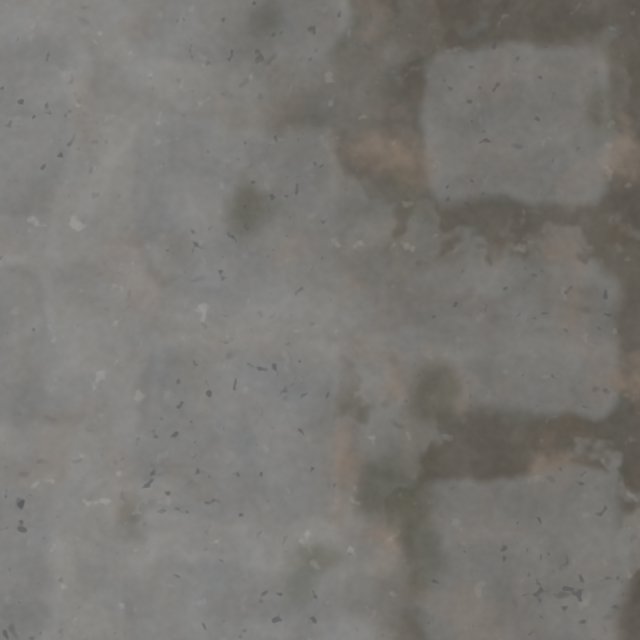
Reproduce this texture procedurally as a Shadertoy shader.

```glsl
const vec3 PLASTER = vec3(0.525, 0.52, 0.51);
const vec3 STONE_LIT = vec3(0.500, 0.499, 0.492);
const vec3 STONE_DIM = vec3(0.460, 0.453, 0.440);
const vec3 JOINT = vec3(0.375, 0.358, 0.328);
const vec3 WARM_STAIN = vec3(0.530, 0.475, 0.430);
const vec3 MOSS = vec3(0.350, 0.345, 0.295);
const vec3 PIT = vec3(0.300, 0.303, 0.318);

vec2 hash2(vec2 cell) {
    vec3 v = fract(cell.xyx * vec3(0.1031, 0.1030, 0.0973));
    v += dot(v, v.yzx + 33.33);
    return fract((v.xx + v.yz) * v.zy);
}

float cornerSlope(vec2 cell, vec2 corner, vec2 f) {
    float angle = 6.2832 * hash2(cell + corner).x;
    return dot(vec2(cos(angle), sin(angle)), f - corner);
}

float gradientNoise(vec2 p) {
    vec2 cell = floor(p), f = p - cell;
    vec2 u = f * f * f * (f * (f * 6.0 - 15.0) + 10.0);
    float low = mix(cornerSlope(cell, vec2(0, 0), f), cornerSlope(cell, vec2(1, 0), f), u.x);
    float high = mix(cornerSlope(cell, vec2(0, 1), f), cornerSlope(cell, vec2(1, 1), f), u.x);
    return mix(low, high, u.y);
}

float fbm(vec2 p, int octaves) {
    float sum = 0.0, amplitude = 1.0;
    for (int i = 0; i < octaves; i++) {
        sum += amplitude * gradientNoise(p);
        p = mat2(1.6, 1.2, -1.2, 1.6) * p + 17.3;
        amplitude *= 0.5;
    }
    return sum;
}

float roundedBox(vec2 p, vec2 halfSize, float radius) {
    vec2 q = abs(p) - halfSize + radius;
    return length(max(q, 0.0)) + min(max(q.x, q.y), 0.0) - radius;
}

// Distance to the nearest stone; every other column is shifted vertically
float stoneDistance(vec2 p) {
    float nearest = 1.0;
    for (int column = -1; column <= 1; column++) {
        for (int row = -3; row <= 2; row++) {
            vec2 id = vec2(column, row);
            vec2 jitter = hash2(id + 23.0) - 0.5;
            float shift = 0.13 * abs(id.x);
            vec2 center = vec2(0.365, 0.68) + id * vec2(0.44, 0.345) + vec2(0.0, shift);
            vec2 halfSize = vec2(0.162, 0.127) + jitter * vec2(0.03, 0.025);
            nearest = min(nearest, roundedBox(p - center - 0.02 * jitter.yx, halfSize, 0.055));
        }
    }
    return nearest;
}

// Small soft holes, gathered where the broad cluster field is high
float pits(vec2 p, float scale, float threshold, float cluster) {
    float n = fbm(p * scale, 2);
    return smoothstep(threshold, threshold + 0.3, n + 0.3 * cluster);
}

void mainImage(out vec4 fragColor, in vec2 fragCoord) {
    vec2 p = fragCoord / iResolution.y;

    // Worn, wavering stone outlines
    vec2 warp = vec2(fbm(p * 7.0 + 3.1, 4), fbm(p * 7.0 + 41.7, 4));
    vec2 q = p + 0.022 * warp;
    float d = stoneDistance(q);
    float blur = 0.010 + 0.012 * smoothstep(-0.3, 0.4, gradientNoise(p * 5.0 + 9.0));
    float stone = 1.0 - smoothstep(-blur, blur, d);

    // Plaster covers the left side and leaves the right joints bare
    float broad = fbm(p * 3.0 + 12.0, 4);
    float exposed = smoothstep(0.30, 0.72, p.x + 0.22 * (p.y - 0.5) + 0.28 * broad);
    float sheet = smoothstep(0.08, 0.20, fbm(p * 4.5 + 61.0, 5));
    sheet *= 1.0 - 0.6 * smoothstep(0.4, 0.9, p.y);
    vec3 joint = mix(PLASTER, JOINT, exposed * (1.0 - 0.55 * sheet));
    vec3 face = mix(STONE_LIT, STONE_DIM, exposed);
    vec3 color = mix(joint, face, stone);

    // Warm and mossy stains
    float warm = smoothstep(0.12, 0.60, fbm(p * 6.0 + 83.0, 5));
    warm *= mix(0.3, 0.8, exposed) * (1.0 - 0.6 * stone);
    color = mix(color, WARM_STAIN, warm);
    float moss = smoothstep(0.28, 0.62, fbm(p * 4.0 + 132.0, 3));
    color = mix(color, MOSS, 0.55 * moss);

    // Pale rims on the right and soft shadows at the lower left
    vec2 toLight = vec2(0.010, 0.006);
    float facing = (stoneDistance(q + toLight) - d) / length(toLight);
    float rim = exp(-d * d / 0.00014);
    float patchy = smoothstep(-0.3, 0.35, fbm(p * 6.0 + 27.0, 3));
    color += facing * rim * patchy * mix(0.045, 0.028, step(0.0, facing));

    // Cloudy mottling, smeared trowel marks and fine grain
    float clouds = fbm(p * 10.0 + 5.0 + warp * 0.5, 5);
    float smear = fbm(p * vec2(9.0, 22.0) + 77.0 + warp, 3);
    float grain = fbm(p * 65.0, 2);
    color += 0.042 * clouds + 0.014 * smear + 0.018 * grain;
    float tint = fbm(p * 14.0 + 51.0, 3);
    color += tint * vec3(0.010, -0.002, -0.010);

    // Bluish pits in loose groups
    float cluster = fbm(p * 6.0 + 99.0, 3);
    float amount = mix(0.30, 0.9, stone);
    float fine = pits(p + 0.01 * warp, 48.0, 0.42, cluster);
    float coarse = pits(p * vec2(0.8, 1.0) + 0.02 * warp, 24.0, 0.55, cluster);
    color = mix(color, PIT, amount * clamp(0.55 * fine + 0.5 * coarse, 0.0, 0.75));

    // Pale chips of lime
    float chips = smoothstep(0.38, 0.72, fbm(p * 30.0 + 201.0, 3));
    color += 0.06 * chips * (1.0 - 0.5 * stone);

    fragColor = vec4(clamp(color, 0.0, 1.0), 1.0);
}
```
